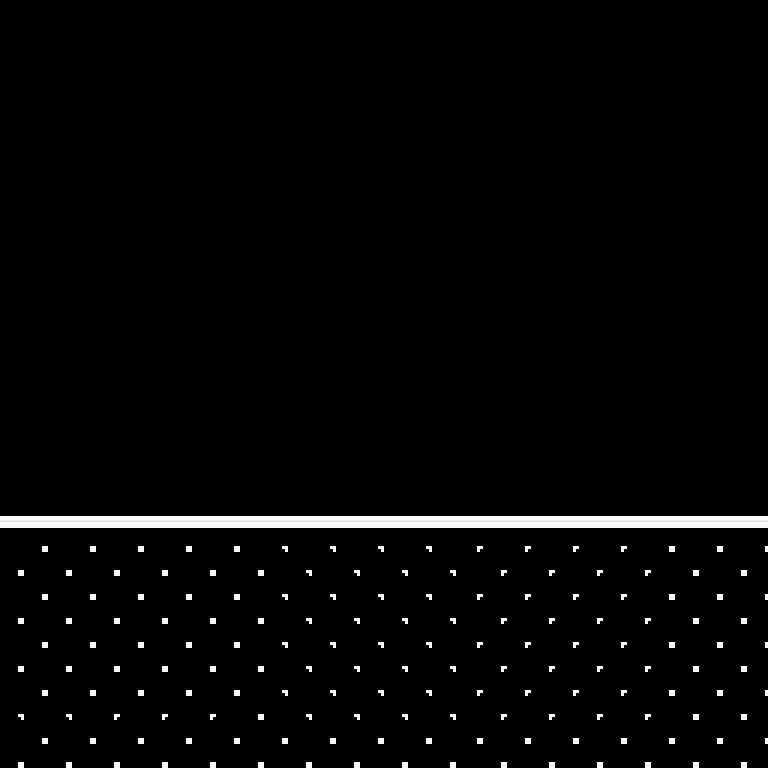
Reproduce this background procedurally as a Shadertoy shader.

```glsl
// A black field with a white horizontal band and staggered square dots below it.
// The canvas is measured in 256 cells; dots repeat by rounding to the nearest
// lattice point, and some lose a lower corner as on a coarse raster.

const float CELLS = 256.0;
const vec2 PITCH = vec2(16.0, 8.0);        // dot spacing along a row, row spacing
const vec2 FIRST_DOT = vec2(15.0, 73.0);   // centre of the top left dot
const float LAST_ROW = 9.0;
const float SEAM_X = 155.5;                // the lattice slips one cell here
const vec3 BLACK = vec3(0.0);
const vec3 WHITE = vec3(1.0);

// Smooth coverage of an interval centred on zero
float span(float x, float halfSize, float pixel) {
    return clamp(0.5 + (halfSize - abs(x)) / pixel, 0.0, 1.0);
}

// Smooth coverage of a square
float square(vec2 p, float halfSize, vec2 pixel) {
    return span(p.x, halfSize, pixel.x) * span(p.y, halfSize, pixel.y);
}

// Which lower corner is cut: -1 left, +1 right, 0 none
float cutSide(float x, float row) {
    if (row > 7.5) return 0.0;
    if (x > 91.0 && x < 220.0) return x < SEAM_X ? -1.0 : 1.0;
    if (row > 6.5 && x < 79.0) return x < 31.0 ? -1.0 : 1.0;
    return 0.0;
}

// Staggered rows of dots
float dots(vec2 p, vec2 pixel) {
    float row = clamp(round((FIRST_DOT.y - p.y) / PITCH.y), 0.0, LAST_ROW);
    float slip = step(SEAM_X, p.x);
    float x = p.x - slip - FIRST_DOT.x + 0.5 * PITCH.x * mod(row, 2.0);
    vec2 local = vec2(x - PITCH.x * round(x / PITCH.x),
                      p.y - FIRST_DOT.y + PITCH.y * row);
    float side = cutSide(p.x - local.x, row);
    float corner = square(local - vec2(0.5 * side, -0.5), 0.5, pixel);
    return max(square(local, 1.0, pixel) - abs(side) * corner, 0.0);
}

// Horizontal band with a faint line through its middle
float band(float y, float pixel) {
    float seam = 0.12 * span(y - 82.25, 0.25, pixel);
    return span(y - 82.0, 2.0, pixel) * (1.0 - seam);
}

void mainImage(out vec4 fragColor, in vec2 fragCoord) {
    vec2 pixel = CELLS / iResolution.xy;
    vec2 p = fragCoord * pixel;
    float light = max(band(p.y, pixel.y), dots(p, pixel));
    fragColor = vec4(mix(BLACK, WHITE, light), 1.0);
}
```
